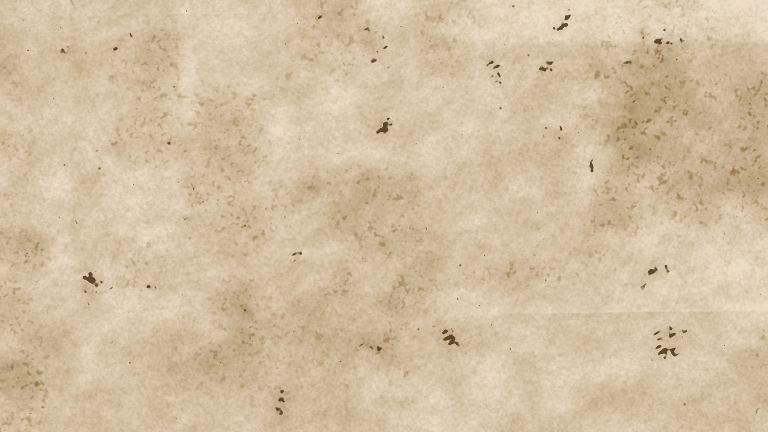
Reproduce this texture procedurally as a Shadertoy shader.

```glsl
float hash(vec2 p) {
    return fract(sin(dot(p, vec2(127.1, 311.7))) * 43758.5453);
}

float noise(vec2 p) {
    vec2 cell = floor(p), f = fract(p);
    f = f * f * (3.0 - 2.0 * f);
    float low = mix(hash(cell), hash(cell + vec2(1, 0)), f.x);
    float high = mix(hash(cell + vec2(0, 1)), hash(cell + vec2(1, 1)), f.x);
    return mix(low, high, f.y);
}

vec2 turn(vec2 p, float angle) {
    float c = cos(angle), s = sin(angle);
    return vec2(c * p.x + s * p.y, c * p.y - s * p.x);
}

float fbm(vec2 p) {
    float sum = 0.0, amplitude = 0.5;
    for (int i = 0; i < 5; i++) {
        sum += amplitude * noise(p);
        p = 2.0 * turn(p, 0.64) + 7.3;
        amplitude *= 0.5;
    }
    return sum;
}

// Two turned layers of noise, free of a visible grid
float grit(vec2 p, float scale) {
    float fine = noise(turn(p, 0.5) * scale + 5.0);
    float coarse = noise(turn(p, 1.2) * scale * 0.47 + 2.0);
    return 0.55 * fine + 0.45 * coarse;
}

// Soft ellipse: 1 inside, fading to 0 across the given softness
float blot(vec2 p, vec2 centre, vec2 radius, float softness) {
    float d = length((p - centre) / radius);
    return 1.0 - smoothstep(1.0 - softness, 1.0 + softness, d);
}

// Emboss of a height field lit from the upper left
float relief(vec2 p, float scale, float reach) {
    vec2 toLight = reach * vec2(-0.6, 0.8);
    return fbm(p * scale) - fbm((p + toLight) * scale);
}

// Fold line: bright on the upper side, faintly shaded below
float crease(float d, float width) {
    float bright = smoothstep(-0.002, 0.002, d) * exp(-max(d, 0.0) / width);
    float shade = smoothstep(0.002, -0.002, d) * exp(min(d, 0.0) / width);
    return bright - 0.4 * shade;
}

// Nearness to randomly placed, slanted groups of specks
float clusters(vec2 p, float aspect, float seed) {
    float nearness = 0.0;
    for (int i = 0; i < 30; i++) {
        float id = float(i) + seed;
        vec2 centre = vec2(aspect * hash(vec2(id, 1.0)), hash(vec2(id, 2.0)));
        float size = mix(0.018, 0.07, pow(hash(vec2(id, 3.0)), 2.0));
        vec2 d = turn(p - centre, 3.14159 * hash(vec2(id, 4.0)));
        nearness = max(nearness, 1.0 - length(d * vec2(0.75, 1.6)) / size);
    }
    return nearness;
}

// Single round dots, at most one in each grid cell
float dots(vec2 p, float cells, float share) {
    vec2 cell = floor(p * cells), f = fract(p * cells);
    vec2 centre = 0.2 + 0.6 * vec2(hash(cell + 3.1), hash(cell + 8.7));
    float radius = mix(0.012, 0.03, pow(hash(cell + 5.3), 3.0));
    float disc = 1.0 - smoothstep(radius * 0.4, radius * 1.7, length(f - centre));
    return disc * step(1.0 - share, hash(cell + 1.9));
}

vec3 paperColor(float tone) {
    vec3 tan = vec3(0.66, 0.55, 0.39);
    vec3 cream = vec3(0.895, 0.828, 0.73);
    return mix(tan, cream, clamp(tone, -0.4, 1.12));
}

void mainImage(out vec4 fragColor, in vec2 fragCoord) {
    float aspect = iResolution.x / iResolution.y;
    vec2 p = fragCoord / iResolution.y;
    vec2 warp = vec2(fbm(p * 5.0), fbm(p * 5.0 + 31.0)) - 0.5;
    vec2 q = p + 0.12 * warp;

    // Broad and fine mottling
    float tone = 0.83;
    tone += 0.50 * (fbm(q * 2.6 + 4.0) - 0.5);
    tone += 0.58 * (fbm(p * 14.0 + 17.0) - 0.5);

    // Darkened areas and stains
    float aged = 0.9 * blot(q, vec2(1.62, 0.70), vec2(0.38, 0.26), 0.7);
    aged += 0.9 * blot(q, vec2(0.62, 0.19), vec2(0.27, 0.13), 0.7);
    aged += 0.7 * blot(q, vec2(1.02, 0.88), vec2(0.06, 0.06), 0.3);
    aged += 0.8 * blot(p + 0.04 * warp, vec2(0.035, 0.12), vec2(0.055, 0.05), 0.12);
    float stain = smoothstep(0.52, 0.70, fbm(q * 5.5 + 52.0));
    tone -= 0.19 * aged + 0.18 * stain;
    float dust = smoothstep(0.58, 0.85, grit(p, 170.0));
    tone -= 0.35 * dust * (0.3 + stain + 0.5 * aged);

    // Pale margin, strips and folds
    float wobble = 0.012 * (noise(p * 6.0) - 0.5);
    tone += 0.09 * (1.0 - smoothstep(0.160, 0.172, p.x + wobble)) * smoothstep(0.3, 0.4, p.y);
    float strip = abs(p.x - 0.43 + 0.08 * (p.y - 0.9) + wobble);
    tone += 0.08 * (1.0 - smoothstep(0.012, 0.025, strip)) * smoothstep(0.5, 0.9, p.y);
    float rightSide = smoothstep(1.0, 1.35, p.x);
    tone += 0.17 * rightSide * crease(p.y - 0.27 - 0.02 * (p.x - 1.2) + wobble, 0.018);
    tone += 0.20 * rightSide * smoothstep(0.895, 0.915, p.y + wobble);
    tone += 0.12 * crease(p.y - 0.968 + wobble, 0.008) * noise(p * 4.0);

    // Wrinkles and paper tooth
    tone += 0.95 * relief(q * vec2(0.8, 1.2), 9.0, 0.012);
    tone += 0.24 * (noise(turn(p, 0.4) * 230.0) - 0.5);
    tone += 0.13 * (noise(turn(p, 0.9) * 115.0 + 9.0) - 0.5);

    // Brown foxing with dark specks
    float nearness = max(clusters(p + 0.05 * warp, aspect, 11.0), 0.0);
    tone -= 0.15 * smoothstep(0.0, 0.8, nearness);
    float specks = smoothstep(0.0, 0.14, grit(p + 3.0, 135.0) + 0.40 * nearness - 0.88);
    specks = max(specks, 0.7 * dots(p, 11.0, 0.2));
    vec3 rust = vec3(0.29, 0.20, 0.09);
    vec3 color = mix(paperColor(tone), rust, 0.85 * specks);
    fragColor = vec4(color, 1.0);
}
```
